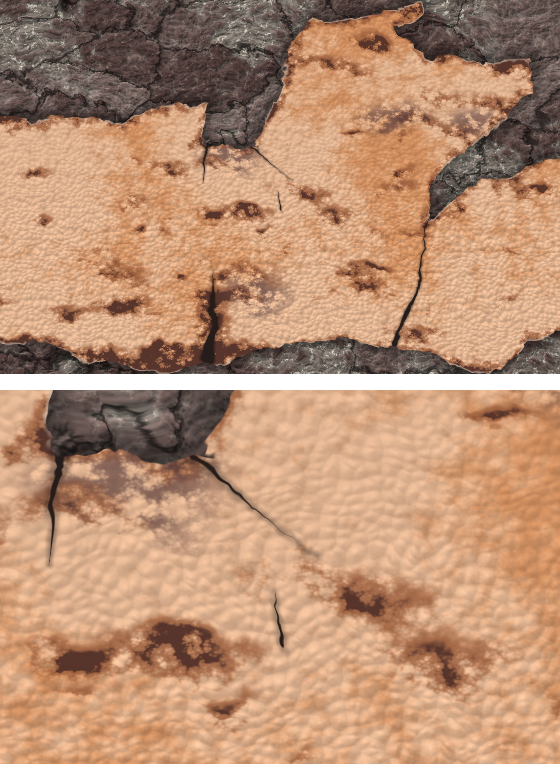
Top: the whole. Bottom: its middle third, enlarged.
Write a Shadertoy shader that draws this texture.

```glsl
vec2 hash2(vec2 c) {
    return fract(sin(vec2(dot(c, vec2(127.1, 311.7)), dot(c, vec2(269.5, 183.3)))) * 43758.5);
}

// Cellular noise: nearest distance, second distance, cell id
vec3 cells(vec2 p) {
    vec2 base = floor(p);
    vec3 near = vec3(9.0, 9.0, 0.0);
    for (int j = -1; j <= 1; j++)
    for (int i = -1; i <= 1; i++) {
        vec2 cell = base + vec2(i, j), seed = hash2(cell);
        float d = length(cell + seed - p);
        if (d < near.x) near = vec3(d, near.x, seed.x);
        else near.y = min(near.y, d);
    }
    return near;
}

// Layered cellular grain
float grit(vec2 p) {
    float sum = 0.0, amp = 1.0;
    for (int i = 0; i < 4; i++) {
        sum += amp * (cells(p).x - 0.45);
        p = mat2(0.8, 0.6, -0.6, 0.8) * p * 2.1 + 3.7;
        amp *= 0.65;
    }
    return sum;
}

// Layered, self-warped sines
float waves(vec2 p) {
    float sum = 0.0, amp = 0.5;
    for (int i = 0; i < 5; i++) {
        p = mat2(0.8, 0.6, -0.6, 0.8) * p + 0.4 * sin(p.yx * 1.2 + float(i));
        sum += amp * sin(p.x) * cos(p.y);
        p = p * 1.9 + 3.1;
        amp *= 0.55;
    }
    return sum;
}

float segment(vec2 p, vec2 a, vec2 b, float startWidth, float endWidth) {
    vec2 ab = b - a;
    float h = clamp(dot(p - a, ab) / dot(ab, ab), 0.0, 1.0);
    return length(p - a - ab * h) - mix(startWidth, endWidth, h);
}

float blot(vec2 p, vec2 centre, vec2 radius) {
    return 1.0 - smoothstep(0.2, 1.2, length((p - centre) / radius));
}

// Positive inside the peeled sheet
float sheetShape(vec2 p) {
    float left = min(0.685 + 0.045 * smoothstep(0.3, 0.5, p.x) - p.y, 0.555 - p.x);
    float slope = 0.93 * (p.x - 0.68 - 0.4 * (p.y - 0.6));
    float roof = 0.96 - 0.115 * smoothstep(0.98, 1.17, p.x) - p.y;
    float peak = min(min(slope, roof), 1.435 - p.x - 0.3 * abs(p.y - 0.77));
    float flap = -segment(p, vec2(0.97, 0.92), vec2(1.13, 0.985), 0.03, 0.018);
    float d = max(max(left, 0.6 - p.y), max(peak, flap));
    float run = max(p.x - 1.14, 0.0);
    float gap = min(0.43 + 0.32 * pow(run / 0.3, 0.6) - p.y, p.y - 0.42 - 0.15 * pow(run / 0.36, 0.7));
    d = min(d, -0.7 * min(gap, p.x - 1.14));
    float hem = 0.05 + 0.04 * cos(7.0 * p.x) + 0.08 * smoothstep(1.33, 1.42, p.x);
    return min(d, p.y - hem);
}

float crackShape(vec2 p) {
    float d = segment(p, vec2(0.575, 0.29), vec2(0.56, 0.04), -0.002, 0.018);
    d = min(d, segment(p, vec2(1.14, 0.43), vec2(1.12, 0.26), 0.001, 0.002));
    d = min(d, segment(p, vec2(1.12, 0.26), vec2(1.05, 0.02), 0.003, 0.006));
    d = min(d, segment(p, vec2(0.56, 0.62), vec2(0.54, 0.52), 0.004, 0.0));
    d = min(d, segment(p, vec2(0.67, 0.6), vec2(0.79, 0.53), 0.002, -0.001));
    return min(d, segment(p, vec2(0.745, 0.49), vec2(0.76, 0.44), 0.0, 0.002));
}

vec3 barkColor(vec2 p) {
    vec2 warp = vec2(waves(p * 9.0), waves(p * 9.0 + 20.0)), q = p * vec2(20.0, 28.0) + warp;
    float grain = grit(q), light = grit(q + vec2(-0.06, 0.12)) - grain;
    vec3 plate = cells(p * vec2(4.0, 7.0) + 0.5 * warp + 0.12 * grain);
    vec3 col = mix(vec3(0.28, 0.21, 0.20), vec3(0.47, 0.41, 0.39), clamp(0.15 + 0.75 * plate.z + 0.7 * grain, 0.0, 1.0));
    // Lichen crust and pale flecks
    float crust = smoothstep(0.0, 0.4, waves(p * 8.0 + 11.0) + 0.5 * grain);
    float fleck = smoothstep(0.1, 0.4, grit(p * 55.0));
    col = mix(col, vec3(0.53, 0.52, 0.48), 0.6 * crust);
    col = mix(col, vec3(0.72, 0.70, 0.65), fleck * (0.2 + 0.65 * crust));
    col *= 1.0 + 0.9 * light;
    return col * mix(0.45, 1.0, smoothstep(0.0, 0.09, plate.y - plate.x));
}

// Scattered horizontal stains
float stains(vec2 p) {
    vec2 q = p * vec2(6.0, 8.5), base = floor(q);
    float sum = 0.0;
    for (int j = -1; j <= 1; j++)
    for (int i = -1; i <= 1; i++) {
        vec2 cell = base + vec2(i, j), kind = hash2(cell + 57.0);
        vec2 d = q - cell - hash2(cell + 31.0);
        d.y += (kind.y - 0.3) * 0.5 * d.x;
        d.y *= 2.0;
        float size = 0.18 + 0.36 * kind.y;
        sum += step(0.35, kind.x) * exp(-dot(d, d) / (size * size));
    }
    return sum;
}

vec3 sheetColor(vec2 p, float depth) {
    float cloud = waves(p * 7.0 + 2.0), wave = waves(p * 24.0), grain = grit(p * vec2(26.0, 34.0));
    float warmth = smoothstep(-0.3, 0.6, cloud + 0.5 * grain + 0.6 * (p.y - 0.45));
    vec3 col = mix(vec3(0.85, 0.68, 0.55), vec3(0.79, 0.54, 0.36), warmth);
    // Pebbled wrinkles lit from above
    vec2 q = p * vec2(72.0, 92.0) + 1.2 * vec2(cloud, wave);
    float hollow = cells(q).x, pebble = cells(q + vec2(-0.15, 0.3)).x - hollow;
    col *= 1.02 + (pebble + 0.25 * (0.45 - hollow)) * mix(0.28, 0.16, smoothstep(0.35, 0.7, p.y)) - 0.07 * grain;
    // Rust halos with dark cores
    vec2 w = p + 0.03 * vec2(wave, waves(p * 24.0 + 9.0)) + 0.01 * grain;
    float stain = 0.85 * stains(w) + 0.6 * stains(w * 2.3 + 4.0) * smoothstep(-0.1, 0.3, cloud);
    stain += blot(w, vec2(0.35, 0.19), vec2(0.09, 0.05)) + 0.8 * blot(w, vec2(0.65, 0.43), vec2(0.14, 0.035));
    stain += blot(w, vec2(0.57, 0.13), vec2(0.07, 0.11)) + blot(w, vec2(0.45, 0.03), vec2(0.22, 0.08));
    stain += 0.85 * (1.0 - smoothstep(0.0, 0.03, depth + 0.03 * wave));
    stain *= 0.85 + 0.5 * wave + 0.9 * grain;
    col = mix(col, vec3(0.60, 0.36, 0.23), 0.8 * smoothstep(0.2, 0.65, stain));
    col = mix(col, vec3(0.29, 0.17, 0.15), 0.85 * smoothstep(0.65, 1.0, stain));
    float bruise = blot(w, vec2(1.06, 0.69), vec2(0.13, 0.05)) + blot(w, vec2(0.7, 0.22), vec2(0.1, 0.09));
    bruise += blot(w, vec2(0.63, 0.58), vec2(0.1, 0.05)) + blot(w, vec2(1.27, 0.67), vec2(0.08, 0.05));
    return mix(col, vec3(0.42, 0.30, 0.28), min(0.75 * bruise, 0.8) * smoothstep(-0.3, 0.3, grain + 0.5 * wave));
}

void mainImage(out vec4 fragColor, in vec2 fragCoord) {
    vec2 p = fragCoord / iResolution.xy * vec2(1.5, 1.0);
    vec2 jitter = vec2(waves(p * 22.0), waves(p * 22.0 + 40.0));
    float depth = sheetShape(p + 0.025 * jitter), soft = 0.6 / iResolution.y + 0.0005;
    vec3 bark = barkColor(p) * mix(0.65, 1.0, smoothstep(0.0, 0.035, -depth));
    vec3 sheet = sheetColor(p, depth);
    float rim = smoothstep(0.006, 0.001, depth) * smoothstep(-0.1, 0.2, jitter.y);
    sheet = mix(sheet, vec3(0.78, 0.70, 0.64), 0.7 * rim);
    // Cracks with scorched edges
    float crack = crackShape(p + 0.02 * jitter);
    sheet *= mix(0.75, 1.0, smoothstep(0.0, 0.008, crack));
    sheet = mix(vec3(0.15, 0.11, 0.10), sheet, smoothstep(-soft, soft, crack));
    fragColor = vec4(clamp(mix(bark, sheet, smoothstep(-soft, soft, depth)), 0.0, 1.0), 1.0);
}
```
